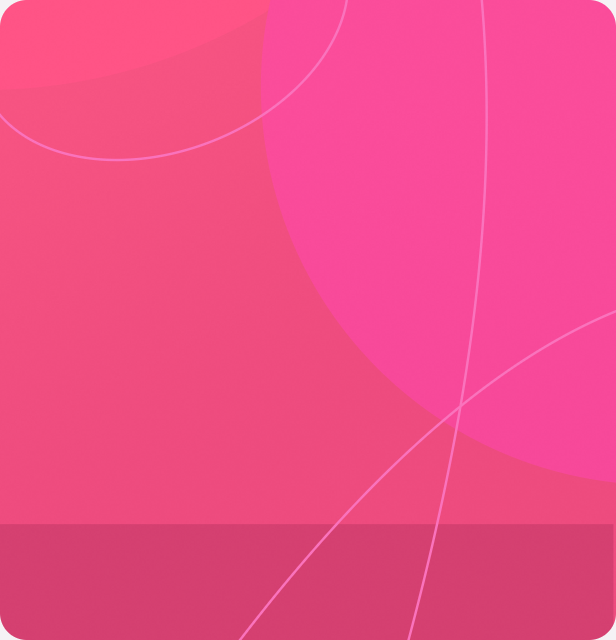
Reproduce this background procedurally as a Shadertoy shader.

```glsl
// Rounded pink card with overlapping discs, thin sweeping curves and a dark footer band.

const vec3 PAPER      = vec3(0.96, 0.95, 0.96);
const vec3 ROSE_LIGHT = vec3(0.970, 0.330, 0.510);
const vec3 ROSE_DEEP  = vec3(0.932, 0.295, 0.495);
const vec3 CORAL      = vec3(1.000, 0.328, 0.525);
const vec3 PINK_LIGHT = vec3(0.984, 0.300, 0.605);
const vec3 PINK_DEEP  = vec3(0.968, 0.284, 0.602);
const vec3 BAND_TINT  = vec3(0.895, 0.850, 0.890);
const vec3 LINE_COLOR = vec3(0.980, 0.450, 0.740);
const float LINE_HALF_WIDTH = 0.0019;

// Sine-free hash
float hash(vec2 p) {
    vec3 q = fract(vec3(p.xyx) * 0.1031);
    q += dot(q, q.yzx + 33.33);
    return fract((q.x + q.y) * q.z);
}

// Coverage of the region where the distance is negative
float fill(float dist, float pixel) {
    return clamp(0.5 - dist / pixel, 0.0, 1.0);
}

float stroke(float dist, float pixel) {
    return fill(abs(dist) - LINE_HALF_WIDTH, pixel);
}

float circleDist(vec2 p, vec2 center, float radius) {
    return length(p - center) - radius;
}

float boxDist(vec2 p, vec2 halfSize, float radius) {
    vec2 q = abs(p) - halfSize + radius;
    return length(max(q, 0.0)) + min(max(q.x, q.y), 0.0) - radius;
}

// First-order distance to a tilted ellipse
float ellipseDist(vec2 p, vec2 center, vec2 radii, float angle) {
    float c = cos(angle), s = sin(angle);
    vec2 d = p - center;
    vec2 q = vec2(c * d.x + s * d.y, c * d.y - s * d.x) / radii;
    return (dot(q, q) - 1.0) / max(2.0 * length(q / radii), 1e-4);
}

// First-order distance to the graph v = k.x + k.y t + k.z t^2 + k.w t^3
float cubicDist(float t, float v, vec4 k) {
    float value = k.x + t * (k.y + t * (k.z + t * k.w));
    float slope = k.y + t * (2.0 * k.z + 3.0 * t * k.w);
    return (v - value) / sqrt(1.0 + slope * slope);
}

void mainImage(out vec4 fragColor, in vec2 fragCoord) {
    vec2 p = fragCoord / iResolution.y;
    vec2 size = vec2(iResolution.x / iResolution.y, 1.0);
    float pixel = 1.0 / iResolution.y;

    // Diagonal base gradient
    float shade = smoothstep(0.0, 0.85, dot(p - vec2(0.0, 1.0), vec2(0.42, -0.9)));
    vec3 color = mix(ROSE_LIGHT, ROSE_DEEP, shade);

    // Coral disc in the upper left, pink disc on the right
    float coral = circleDist(p, vec2(-0.026, 1.7188), 0.8594);
    color = mix(color, CORAL, fill(coral, pixel));
    vec3 pink = mix(PINK_DEEP, PINK_LIGHT, smoothstep(0.25, 0.95, p.y));
    float disc = circleDist(p, vec2(1.030, 0.8646), 0.6224);
    color = mix(color, pink, fill(disc, pixel));

    // Footer band, ending just short of the right edge
    float band = fill(max(p.y - 0.181, p.x - size.x + 0.004), pixel);
    color *= mix(vec3(1.0), BAND_TINT, band);

    // Thin curves: tilted ellipse, upright sweep, rising diagonal
    float ring = ellipseDist(p, vec2(0.2542, 0.9716), vec2(0.3003, 0.2072), 0.370);
    float upright = cubicDist(p.y - 0.8177, p.x, vec4(0.7604, 0.0, -0.2212, -0.0472));
    float rising = cubicDist(p.x - 0.7188, p.y, vec4(0.3646, 0.8076, -0.7746, -0.1121));
    float lines = max(stroke(ring, pixel), max(stroke(upright, pixel), stroke(rising, pixel)));
    color = mix(color, LINE_COLOR, lines);

    // Faint grain
    color += (hash(floor(p * 512.0)) - 0.5) * 0.006;

    // Rounded card corners
    float card = boxDist(p - 0.5 * size, 0.5 * size, 0.042);
    color = mix(PAPER, color, fill(card, pixel));

    fragColor = vec4(color, 1.0);
}
```
